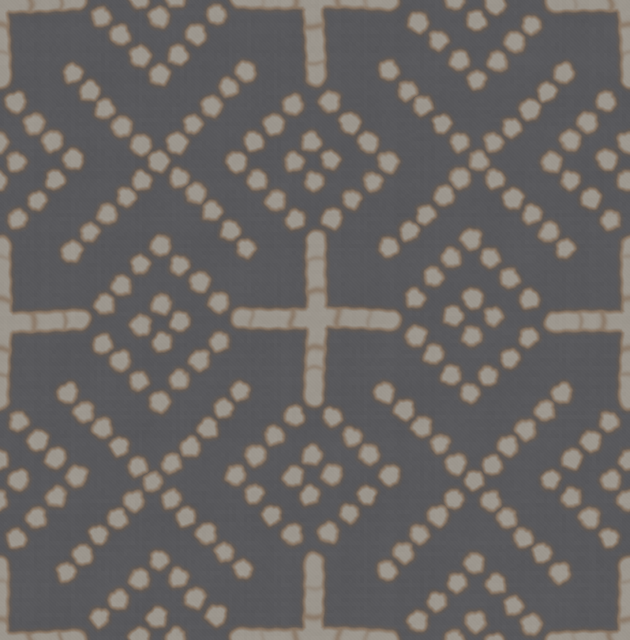
A Shadertoy shader for this pattern:

```glsl
// Resist-dyed cloth: dotted crosses, dotted diamonds and a lattice of pale bars on grey.
// Dots sit on small integer lattices around each motif centre; distance to the nearest
// shape drives a pale core, tan rim and brown halo. Hashes and sines wrap to tile.

#define REPEATS 2.0
#define DOT_RADIUS 0.0322
#define BAR_RADIUS 0.0325
#define BAR_REACH 0.274
#define CROSS_STEP 0.0555
#define DIAMOND_STEP 0.0608
#define MOTIF_DRIFT 0.026
#define DOT_JITTER 0.010
#define HALO_WIDTH 0.016
#define THREADS 168.0
#define WEAVE_DEPTH 0.012

const float TAU = 6.2831853;
const int CROSS = 0, SIDE_DIAMOND = 1, FLAT_DIAMOND = 2;
const vec3 CLOTH = vec3(0.347, 0.347, 0.360);
const vec3 HALO = vec3(0.375, 0.350, 0.335);
const vec3 RIM = vec3(0.530, 0.455, 0.385);
const vec3 CORE = vec3(0.612, 0.590, 0.556);

vec2 hash2(vec2 p) {
    vec3 q = fract(p.xyx * vec3(0.1031, 0.1030, 0.0973));
    q += dot(q, q.yzx + 33.33);
    return fract((q.xx + q.yz) * q.zy);
}

// Which lattice points of a motif carry a dot
bool hasDot(vec2 n, int kind) {
    vec2 a = abs(n);
    if (kind == CROSS) return a.x == a.y && a.x < 5.5;
    float ring = a.x + a.y;
    float gapAxis = kind == SIDE_DIAMOND ? a.x : a.y;
    return ring == 1.0 || (ring == 4.0 && gapAxis > 0.5);
}

// Lumpy round dot of wax
float dotDistance(vec2 v, vec2 seed) {
    vec2 h = hash2(seed + 41.0);
    float angle = atan(v.y, v.x + 1e-5);
    float lumps = 0.045 * sin(3.0 * angle + TAU * h.x)
                + 0.040 * sin(5.0 * angle + TAU * h.y)
                + 0.022 * sin(9.0 * angle + TAU * (h.x + h.y));
    return length(v) - DOT_RADIUS * (0.94 + 0.13 * h.x + lumps);
}

// Distance to the dots of the nearest motif of one kind
float motifDistance(vec2 q, vec2 centre, float pitch, int kind) {
    vec2 cell = round(q - centre);
    vec2 id = mod(cell, REPEATS) * 19.0 + float(kind) * 53.0;
    vec2 p = q - centre - cell - (hash2(id + 7.0) - 0.5) * MOTIF_DRIFT;
    vec2 nearest = round(p / pitch);
    float d = 1.0;
    for (int j = -1; j <= 1; j++)
    for (int i = -1; i <= 1; i++) {
        vec2 n = nearest + vec2(i, j);
        if (!hasDot(n, kind)) continue;
        vec2 seed = id + n + 11.0;
        vec2 jitter = (hash2(seed) - 0.5) * DOT_JITTER;
        d = min(d, dotDistance(p - n * pitch - jitter, seed));
    }
    return d;
}

// Round-ended bar along x through each crossing: x = distance, y = stain bands
vec2 barShape(vec2 p, float seed) {
    vec2 cell = round(p), v = p - cell;
    vec2 h = hash2(mod(cell, REPEATS) * 13.0 + vec2(seed, step(0.0, v.x) * 5.0));
    float along = abs(v.x);
    float reach = BAR_REACH + (h.x - 0.5) * 0.022;
    float d = length(vec2(max(along - reach + BAR_RADIUS, 0.0), v.y)) - BAR_RADIUS;
    float bent = along + 0.004 * sin(v.y * 90.0 + TAU * h.y);
    float inner = (bent - 0.052 - 0.055 * h.x) / 0.011;
    float outer = (bent - 0.140 - 0.070 * h.y) / 0.008;
    float band = exp(-inner * inner) + (0.3 + 0.6 * h.x) * exp(-outer * outer);
    return vec2(d, band * smoothstep(0.004, -0.006, d));
}

// Fine woven threads, with uneven yarns
float weave(vec2 uv) {
    vec2 thread = mod(floor(uv * THREADS), THREADS);
    float yarn = hash2(vec2(thread.x, 3.0)).x + hash2(vec2(7.0, thread.y)).y - 1.0;
    float nub = hash2(thread + 5.0).x - 0.5;
    float twill = sin(TAU * THREADS * (uv.x + uv.y));
    return 0.5 * yarn + 0.7 * nub + 0.4 * twill;
}

void mainImage(out vec4 fragColor, in vec2 fragCoord) {
    vec2 uv = fragCoord / iResolution.xy;
    float pixel = REPEATS / iResolution.y;

    // Hand-drawn sway, whole waves across the canvas
    vec2 q = uv * REPEATS;
    q += 0.006 * sin(TAU * uv.yx + vec2(0.6, 2.1))
       + 0.003 * sin(TAU * uv.yx * 5.0 + vec2(1.7, 0.4))
       + 0.0014 * sin(TAU * uv.yx * 37.0 + vec2(0.2, 3.0));

    // Bars, then dots
    vec2 across = barShape(q, 2.0), upright = barShape(q.yx, 29.0);
    float d = min(across.x, upright.x);
    d = min(d, length(q - round(q)) - 0.049);
    d = min(d, motifDistance(q, vec2(0.5), CROSS_STEP, CROSS));
    d = min(d, motifDistance(q, vec2(0.0, 0.5), DIAMOND_STEP, SIDE_DIAMOND));
    d = min(d, motifDistance(q, vec2(0.5, 0.0), DIAMOND_STEP, FLAT_DIAMOND));

    // Dye ramp from cloth through halo and rim to core
    float mottle = sin(TAU * (3.0 * uv.x + 2.0 * uv.y)) * sin(TAU * (5.0 * uv.y - 4.0 * uv.x));
    float soft = max(0.005, 0.75 * pixel);
    vec3 colour = mix(CLOTH, HALO, smoothstep(HALO_WIDTH, 0.005, d));
    colour = mix(colour, RIM, smoothstep(soft, -soft, d - 0.001));
    colour = mix(colour, CORE, smoothstep(-0.001, -0.013 - 0.002 * mottle, d));
    colour = mix(colour, RIM, 0.8 * min(across.y + upright.y, 1.0));

    colour += WEAVE_DEPTH * weave(uv) + 0.004 * mottle;
    fragColor = vec4(colour, 1.0);
}
```
